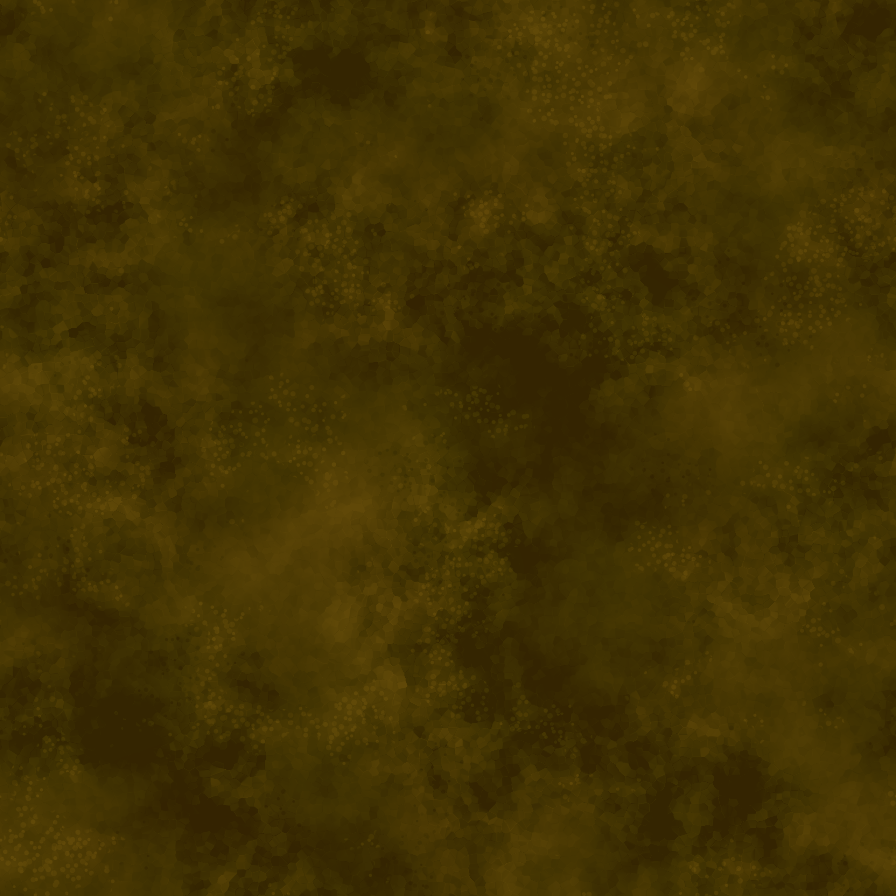
This texture is drawn by a WebGL 1 fragment shader. Its source:

```glsl
precision highp float;
uniform vec2 u_resolution;

// Palette, from shadow to highlight
const vec3 SHADOW = vec3(0.217, 0.159, 0.004);
const vec3 OLIVE = vec3(0.250, 0.196, 0.008);
const vec3 OCHRE = vec3(0.290, 0.222, 0.010);
const vec3 GOLD = vec3(0.332, 0.252, 0.020);

// Tone: 0 is SHADOW, 1 is GOLD
const float BASE_TONE = 0.37;
const float CLOUD_GAIN = 0.92;
const float MOTTLE_GAIN = 0.56;
const float CLUSTER_GLOW = 0.08;
const float SPECK_GAIN = 0.6;
const float PIT_GAIN = 0.35;
const float HUE_DRIFT = 0.008;

// Whole repeats across the canvas
const float CLOUD_REPEATS = 4.0;
const float MOTTLE_REPEATS = 20.0;
const float CLUSTER_REPEATS = 7.0;
const float DAB_REPEATS = 128.0;
const float SPECK_REPEATS = 128.0;
const float PIT_REPEATS = 150.0;

const float DAB_SHARPNESS = 14.0;
const float WARP = 0.02;
const float TAU = 6.28319;

vec2 hash2(vec2 p) {
  vec3 q = fract(p.xyx * vec3(0.1031, 0.1030, 0.0973));
  q += dot(q, q.yzx + 33.33);
  return fract((q.xx + q.yz) * q.zy);
}

float cornerSlope(vec2 cell, vec2 offset, float period, float seed) {
  float angle = TAU * hash2(mod(cell, period) + seed).x;
  return dot(vec2(cos(angle), sin(angle)), offset);
}

// Gradient noise that wraps after a whole number of cells
float gradientNoise(vec2 uv, float period, float seed) {
  vec2 p = uv * period;
  vec2 cell = floor(p);
  vec2 f = p - cell;
  vec2 w = f * f * f * (f * (f * 6.0 - 15.0) + 10.0);
  vec2 e = vec2(1.0, 0.0);
  float a = cornerSlope(cell, f, period, seed);
  float b = cornerSlope(cell + e.xy, f - e.xy, period, seed);
  float c = cornerSlope(cell + e.yx, f - e.yx, period, seed);
  float d = cornerSlope(cell + e.xx, f - e.xx, period, seed);
  return mix(mix(a, b, w.x), mix(c, d, w.x), w.y);
}

float fbm(vec2 uv, float period, float gain, float seed) {
  float sum = 0.0;
  float amplitude = 1.0;
  for (int i = 0; i < 5; i++) {
    sum += amplitude * gradientNoise(uv, period, seed);
    amplitude *= gain;
    period *= 2.0;
    seed += 17.0;
  }
  return sum;
}

// Pulls each point to its nearest scattered seed, giving flat dabs
vec2 dabCentre(vec2 uv) {
  vec2 p = uv * DAB_REPEATS;
  vec2 cell = floor(p);
  vec3 sum = vec3(0.0);
  for (int y = -1; y <= 1; y++) {
    for (int x = -1; x <= 1; x++) {
      vec2 c = cell + vec2(float(x), float(y));
      vec2 centre = c + hash2(mod(c, DAB_REPEATS) + 5.0);
      vec2 d = p - centre;
      sum += vec3(centre, 1.0) * exp(-DAB_SHARPNESS * dot(d, d));
    }
  }
  return sum.xy / (sum.z * DAB_REPEATS);
}

// Scattered dots, present where the density exceeds their random rank
float specks(vec2 uv, float repeats, float density, float seed) {
  vec2 p = uv * repeats;
  vec2 cell = floor(p);
  float blur = 0.6 * repeats / u_resolution.y;
  float cover = 0.0;
  for (int y = -1; y <= 1; y++) {
    for (int x = -1; x <= 1; x++) {
      vec2 c = cell + vec2(float(x), float(y));
      vec2 id = mod(c, repeats) + seed;
      vec2 traits = hash2(id + 61.0);
      float presence = smoothstep(0.0, 0.15, density - traits.x);
      float radius = mix(0.2, 0.42, traits.y);
      float dist = length(p - c - hash2(id));
      float disc = 1.0 - smoothstep(radius - blur, radius + blur, dist);
      cover = max(cover, disc * presence * mix(1.0, 0.6, traits.y));
    }
  }
  return cover;
}

vec3 palette(float tone) {
  float s = 3.0 * clamp(tone, -0.15, 1.35);
  return mix(SHADOW, OLIVE, min(s, 1.0))
    + (OCHRE - OLIVE) * clamp(s - 1.0, 0.0, 1.0)
    + (GOLD - OCHRE) * max(s - 2.0, 0.0);
}

void main() {
  vec2 uv = gl_FragCoord.xy / u_resolution;

  // Soft clouds and sponged mottling
  float cloud = fbm(uv, CLOUD_REPEATS, 0.5, 3.0);
  vec2 dab = mix(uv, dabCentre(uv), 0.92);
  dab += WARP * vec2(gradientNoise(dab, 16.0, 41.0), gradientNoise(dab, 16.0, 83.0));
  float mottle = fbm(dab, MOTTLE_REPEATS, 0.76, 29.0);
  float roughness = mix(0.55, 1.35, smoothstep(-0.25, 0.25, gradientNoise(uv, 5.0, 97.0)));

  // Clusters of light specks and a few dark pits
  float cluster = smoothstep(0.05, 0.5, fbm(uv, CLUSTER_REPEATS, 0.6, 131.0));
  float pitDensity = 0.3 * smoothstep(0.1, 0.5, fbm(uv, CLUSTER_REPEATS, 0.5, 211.0));
  float light = specks(uv, SPECK_REPEATS, 0.85 * cluster, 7.0);
  float pits = specks(uv, PIT_REPEATS, pitDensity, 19.0);

  float tone = BASE_TONE + CLOUD_GAIN * cloud + MOTTLE_GAIN * roughness * mottle;
  tone += CLUSTER_GLOW * cluster + SPECK_GAIN * light - PIT_GAIN * pits;

  vec3 color = palette(tone);
  color.g += HUE_DRIFT * gradientNoise(uv, 7.0, 151.0);
  gl_FragColor = vec4(clamp(color, 0.0, 1.0), 1.0);
}
```
